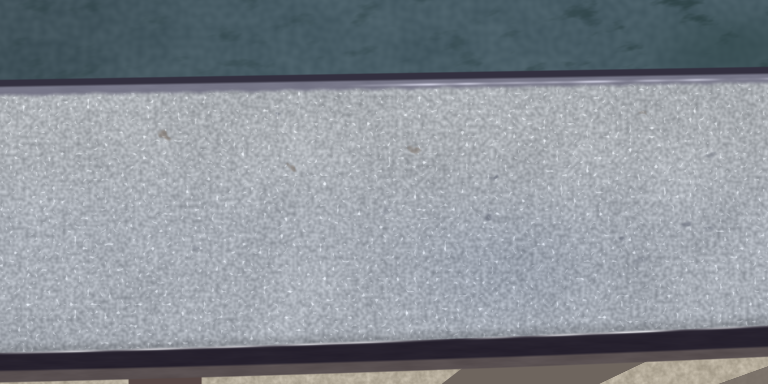
Write a Shadertoy shader that draws this texture.

```glsl
// A pale granular stone ledge seen from above, between dark teal water and sand.
// Curved edge lines split the canvas into bands; gradient noise adds ripples,
// grain and mottling, and a hashed cell grid scatters small pits over the stone.

#define GRAIN_SCALE 105.0
#define GRAIN_DEPTH 0.17
#define SPARKLE 0.20
#define PIT_GRID 6.0
#define PIT_CHANCE 0.55
#define PIT_DEPTH 0.62
#define RIM_WIDTH 0.018
#define STONE vec3(0.650, 0.672, 0.705)
#define WATER vec3(0.270, 0.345, 0.380)
#define RIM vec3(0.150, 0.130, 0.180)
#define UNDERSIDE vec3(0.345, 0.310, 0.315)
#define SAND vec3(0.700, 0.665, 0.600)

float pixelSize;

vec2 hash2(vec2 cell) {
    uvec2 q = uvec2(ivec2(cell) + 4096);
    uint h = q.x * 1597334677u ^ q.y * 3812015801u;
    h = (h ^ (h >> 15)) * 2246822519u;
    h ^= h >> 13;
    uint k = h * 3266489917u;
    k ^= k >> 16;
    return vec2(float(h & 65535u), float(k & 65535u)) / 65535.0;
}

float cornerSlope(vec2 cell, vec2 offset) {
    float angle = 6.2832 * hash2(cell).x;
    return dot(vec2(cos(angle), sin(angle)), offset);
}

float gradientNoise(vec2 p) {
    vec2 i = floor(p), f = p - i;
    vec2 u = f * f * f * (f * (f * 6.0 - 15.0) + 10.0);
    vec2 e = vec2(1.0, 0.0);
    float low = mix(cornerSlope(i, f), cornerSlope(i + e, f - e), u.x);
    float high = mix(cornerSlope(i + e.yx, f - e.yx), cornerSlope(i + 1.0, f - 1.0), u.x);
    return mix(low, high, u.y);
}

float fbm(vec2 p) {
    float sum = 0.0, amp = 0.6;
    for (int i = 0; i < 4; i++) {
        sum += amp * gradientNoise(p);
        p = p * 2.03 + vec2(7.3, 3.1);
        amp *= 0.5;
    }
    return sum;
}

// Coverage of the side where d is positive
float cover(float d) { return smoothstep(-pixelSize, pixelSize, d); }

float softLine(float d, float width) { return exp(-d * d / (width * width)); }

vec3 waterColor(vec2 p) {
    vec3 col = WATER * (0.93 + 0.12 * smoothstep(0.0, 0.8, p.x));
    col += 0.05 * fbm(p * vec2(5.0, 8.0)) + 0.035 * gradientNoise(p * 48.0);
    // Slanted ripple shadows, strongest at the far right
    vec2 slanted = vec2(p.x + p.y, p.y - 0.35 * p.x);
    float ripple = smoothstep(0.10, 0.42, fbm(slanted * vec2(7.0, 17.0)));
    float corner = softLine(length((p - vec2(1.92, 0.87)) * vec2(1.0, 2.2)), 0.20);
    col = mix(col, vec3(0.16, 0.24, 0.25), ripple * (0.35 + 0.4 * smoothstep(1.2, 1.8, p.x)));
    return mix(col, vec3(0.18, 0.27, 0.28), 0.55 * corner);
}

vec3 stoneColor(vec2 p) {
    float mottling = fbm(p * 4.5 + 2.0);
    float grain = gradientNoise(p * GRAIN_SCALE) + 0.6 * gradientNoise(p * GRAIN_SCALE * 0.48 + 9.0);
    vec3 col = STONE + 0.07 * mottling + GRAIN_DEPTH * 0.75 * grain;
    col += vec3(0.020, 0.015, 0.002) * smoothstep(0.35, 0.7, p.y);
    col -= vec3(0.040, 0.033, 0.020) * softLine(length((p - vec2(1.32, 0.29)) * vec2(0.8, 1.3)), 0.22);
    col += SPARKLE * smoothstep(0.25, 0.65, gradientNoise(p * GRAIN_SCALE * 0.85 + 31.0));
    // Pits: ragged ellipses, some with a warm stain
    vec2 home = floor(p * PIT_GRID);
    vec2 ragged = 0.012 * vec2(gradientNoise(p * 55.0), gradientNoise(p * 55.0 + 17.0));
    for (int k = 0; k < 9; k++) {
        vec2 cell = home + vec2(k % 3 - 1, k / 3 - 1);
        vec2 spot = hash2(cell + 50.0), kind = hash2(cell + 190.0);
        vec2 center = (cell + spot) / PIT_GRID;
        float present = step(kind.x, PIT_CHANCE) * step(0.31, center.y) * step(center.y, 0.73);
        vec2 d = p - center + ragged;
        d.y += (kind.y - 0.4) * d.x;
        float radius = mix(0.007, 0.016, spot.y);
        float pit = present * smoothstep(1.2, 0.25, length(d * vec2(0.75, 1.2)) / radius);
        vec3 stain = mix(vec3(0.36, 0.38, 0.44), vec3(0.40, 0.34, 0.29), step(0.62, kind.y));
        col = mix(col, stain, pit * PIT_DEPTH * mix(0.4, 1.0, spot.x));
        col += 0.07 * present * softLine(length(d + vec2(-0.004, radius)), radius * 0.6);
    }
    return col;
}

vec3 groundColor(vec2 p) {
    vec3 col = SAND + 0.16 * fbm(p * 38.0) + 0.06 * gradientNoise(p * 110.0);
    // Shadows of the supports falling on the sand
    float post = cover(p.x - 0.335) * cover(0.525 - p.x);
    float beam = cover(p.x - 1.15 - 1.3 * p.y) * cover(1.56 + 2.1 * p.y - p.x);
    float wedge = cover(p.x - 1.87 - 2.8 * p.y);
    col = mix(col, vec3(0.43, 0.395, 0.37), max(beam, wedge * 0.8));
    return mix(col, vec3(0.34, 0.28, 0.27), post);
}

void mainImage(out vec4 fragColor, in vec2 fragCoord) {
    vec2 p = fragCoord / iResolution.y;
    pixelSize = 1.0 / iResolution.y;
    float top = 0.792 + 0.017 * p.x - p.y;
    float bottom = 0.081 + 0.0245 * p.x + 0.0055 * p.x * p.x - p.y;

    // Far rim: dark edge, then a bevel fading into the stone
    vec3 bevel = vec3(0.46, 0.46, 0.53) + 0.04 * fbm(p * vec2(12.0, 50.0));
    float bevelEnd = 0.041 + 0.006 * gradientNoise(p * vec2(22.0, 9.0));
    vec3 col = mix(bevel, stoneColor(p), smoothstep(-0.008, 0.008, top - bevelEnd));
    float glint = smoothstep(0.85, 1.15, p.x) * (0.45 + 0.9 * gradientNoise(vec2(p.x * 13.0, 2.5)));
    col += 0.35 * max(glint, 0.0) * softLine(top - 0.031, 0.0035);
    col = mix(vec3(0.20, 0.19, 0.25), col, smoothstep(-0.004, 0.004, top - RIM_WIDTH));
    col = mix(waterColor(p), col, cover(top));

    // Near rim: shaded stone, broken glint, dark edge, underside, ground
    col *= 1.0 - 0.16 * smoothstep(-0.035, 0.0, bottom);
    col = mix(col, RIM + 0.03 * fbm(p * vec2(8.0, 60.0)), cover(bottom));
    float shine = clamp(0.55 + 1.1 * gradientNoise(vec2(p.x * 6.0, 4.4)), 0.0, 1.0);
    col = mix(col, vec3(0.83, 0.83, 0.85), shine * softLine(bottom - 0.001, 0.0032));
    float underside = bottom - 0.047 - 0.004 * p.x;
    vec3 under = UNDERSIDE + 0.05 * fbm(p * vec2(9.0, 45.0));
    col = mix(col, under, smoothstep(-0.004, 0.004, underside));
    col = mix(col, groundColor(p), cover(underside - 0.030 + 0.002 * p.x));

    fragColor = vec4(clamp(col, 0.0, 1.0), 1.0);
}
```
